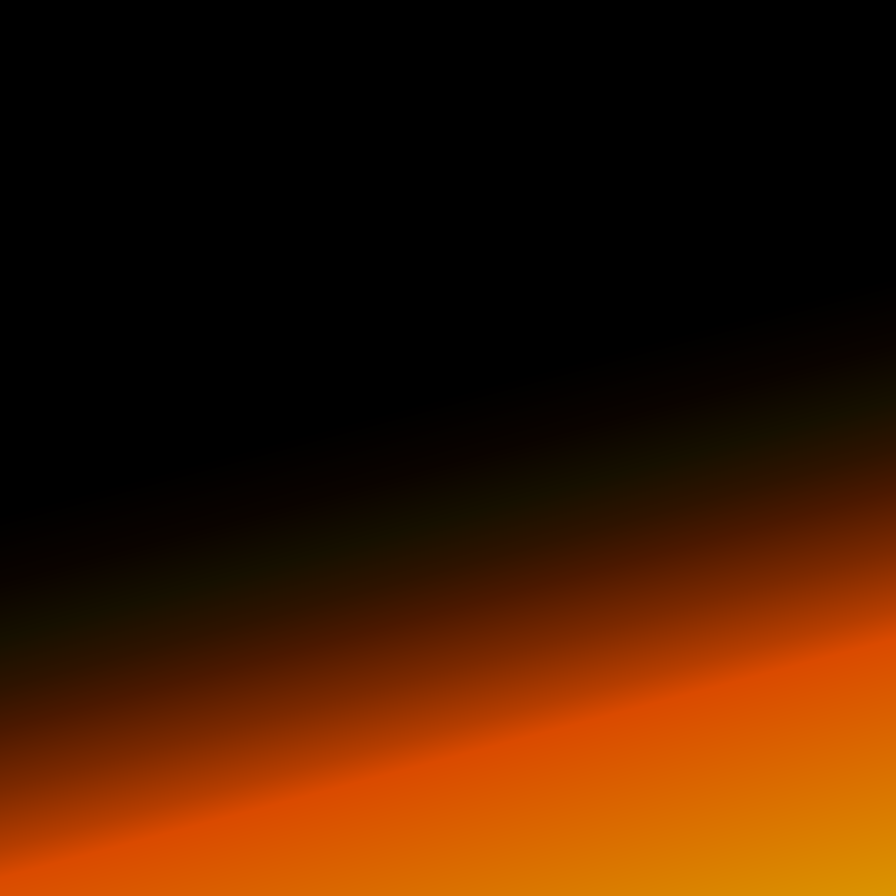
A Shadertoy shader for this background:

```glsl
// A tilted ember glow: amber in the lower right corner, a hot orange ridge,
// then brown and dark olive fading into black towards the top.
// The height above a sloped line picks a colour from a ramp of stops.

#define GLOW_SLOPE 0.267   // rise of the bands across the canvas
#define GLOW_SHIFT 0.0     // moves all bands up or down

const int STOP_COUNT = 9;

// Each stop holds a colour (rgb) and its height above the sloped line (w).
const vec4 STOPS[STOP_COUNT] = vec4[STOP_COUNT](
    vec4(0.855, 0.575, 0.0, -0.260),  // amber
    vec4(0.855, 0.290, 0.0,  0.020),  // orange ridge
    vec4(0.710, 0.240, 0.0,  0.052),
    vec4(0.485, 0.160, 0.0,  0.118),
    vec4(0.295, 0.096, 0.0,  0.185),  // red brown
    vec4(0.180, 0.075, 0.0,  0.232),
    vec4(0.085, 0.062, 0.0,  0.287),  // dark olive
    vec4(0.040, 0.012, 0.0,  0.350),  // faint red
    vec4(0.000, 0.000, 0.0,  0.425)   // black
);

// Blends linearly between neighbouring stops.
vec3 emberRamp(float height) {
    vec3 color = STOPS[0].rgb;
    for (int i = 1; i < STOP_COUNT; i++) {
        float below = STOPS[i - 1].w;
        float blend = clamp((height - below) / (STOPS[i].w - below), 0.0, 1.0);
        color = mix(color, STOPS[i].rgb, blend);
    }
    return color;
}

void mainImage(out vec4 fragColor, in vec2 fragCoord) {
    vec2 uv = fragCoord / iResolution.xy;
    float height = uv.y - GLOW_SLOPE * uv.x - GLOW_SHIFT;
    fragColor = vec4(emberRamp(height), 1.0);
}
```
